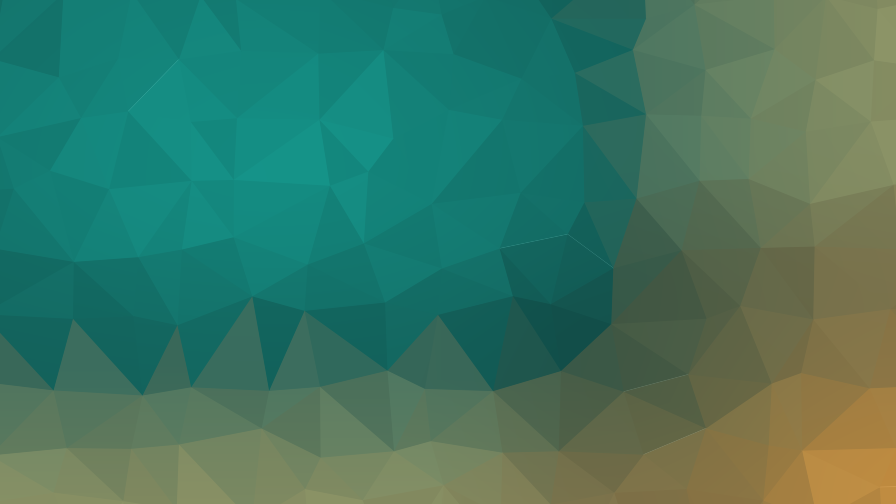
Reproduce this background procedurally as a Shadertoy shader.

```glsl
const float ROWS = 8.0;
const float JITTER = 0.6;
const float FACET_CONTRAST = 0.09;

float hash(vec2 p) {
    return fract(sin(dot(p, vec2(127.1, 311.7))) * 43758.5453);
}

// Elliptical falloff, 1 at the centre
float glow(vec2 p, vec2 centre, vec2 radius) {
    vec2 d = (p - centre) / radius;
    return exp(-dot(d, d));
}

// Teal area: wide light at the upper left, shade at the lower right
vec3 tealField(vec2 uv) {
    vec2 centre = vec2(0.31, 0.67);
    vec2 radius = vec2(uv.x < centre.x ? 0.49 : 0.39,
                       uv.y < centre.y ? 0.34 : 0.60);
    float light = glow(uv, centre, radius);
    light -= 0.2 * glow(uv, vec2(0.66, 0.34), vec2(0.12, 0.18));
    return mix(vec3(0.07, 0.31, 0.29), vec3(0.08, 0.56, 0.52), light);
}

// Olive area: pale towards the right and the floor, orange in the corner
vec3 oliveField(vec2 uv) {
    float right = smoothstep(0.62, 1.02, uv.x);
    float low = clamp((0.27 - uv.y) / 0.25, 0.0, 1.0);
    vec3 col = mix(vec3(0.23, 0.42, 0.36), vec3(0.53, 0.56, 0.39), max(right, low));
    float shade = smoothstep(0.45, 0.7, uv.x) * (1.0 - smoothstep(0.4, 0.72, uv.y));
    col *= mix(vec3(1.0), vec3(0.88, 0.77, 0.73), shade);
    return mix(col, vec3(0.76, 0.55, 0.25), glow(uv, vec2(1.02, 0.04), vec2(0.21, 0.22)));
}

// The facet centre decides the area, so the border follows the facets
vec3 facetColor(vec2 centre, vec2 uv) {
    float warm = max(smoothstep(0.65, 0.73, centre.x),
                     1.0 - smoothstep(0.285, 0.31, centre.y));
    vec3 col = mix(tealField(uv), oliveField(uv), warm);
    return col * (1.0 + FACET_CONTRAST * (hash(centre) - 0.5));
}

vec2 vertexAt(vec2 id) {
    vec2 offset = vec2(hash(id), hash(id + 37.3)) - 0.5;
    return (id + JITTER * offset) / ROWS;
}

// Signed distance to the line a-b, positive on its left
float edgeDistance(vec2 p, vec2 a, vec2 b) {
    vec2 e = normalize(b - a);
    vec2 q = p - a;
    return e.x * q.y - e.y * q.x;
}

// Adds one anti-aliased facet; its corners run counter-clockwise
void addFacet(vec2 p, vec2 a, vec2 b, vec2 c, float aspect, float pixel, inout vec4 sum) {
    float ab = edgeDistance(p, a, b);
    float inside = min(ab, min(edgeDistance(p, b, c), edgeDistance(p, c, a)));
    float cover = smoothstep(-0.6 * pixel, 0.6 * pixel, inside);
    if (cover <= 0.0) return;

    vec2 toUv = vec2(1.0 / aspect, 1.0);
    vec2 centre = (a + b + c) / 3.0;
    vec3 col = facetColor(centre * toUv, mix(centre, p, 0.2) * toUv);

    // A rare pale hairline along one side
    float hairline = 1.0 - smoothstep(0.0, max(pixel, 0.002), abs(ab));
    col += 0.12 * hairline * step(0.97, hash(a + b));
    sum += vec4(col, 1.0) * cover;
}

void mainImage(out vec4 fragColor, in vec2 fragCoord) {
    vec2 p = fragCoord / iResolution.y;
    float aspect = iResolution.x / iResolution.y;
    float pixel = 1.0 / iResolution.y;
    vec2 cell = floor(p * ROWS);
    vec4 sum = vec4(0.0);

    // Split each nearby jittered quad along its shorter diagonal
    for (int j = -1; j <= 1; j++) {
        for (int i = -1; i <= 1; i++) {
            vec2 id = cell + vec2(i, j);
            vec2 a = vertexAt(id);
            vec2 b = vertexAt(id + vec2(1.0, 0.0));
            vec2 c = vertexAt(id + vec2(1.0, 1.0));
            vec2 d = vertexAt(id + vec2(0.0, 1.0));
            if (distance(a, c) < distance(b, d)) {
                addFacet(p, a, b, c, aspect, pixel, sum);
                addFacet(p, a, c, d, aspect, pixel, sum);
            } else {
                addFacet(p, a, b, d, aspect, pixel, sum);
                addFacet(p, b, c, d, aspect, pixel, sum);
            }
        }
    }
    fragColor = vec4(sum.rgb / max(sum.a, 0.001), 1.0);
}
```
